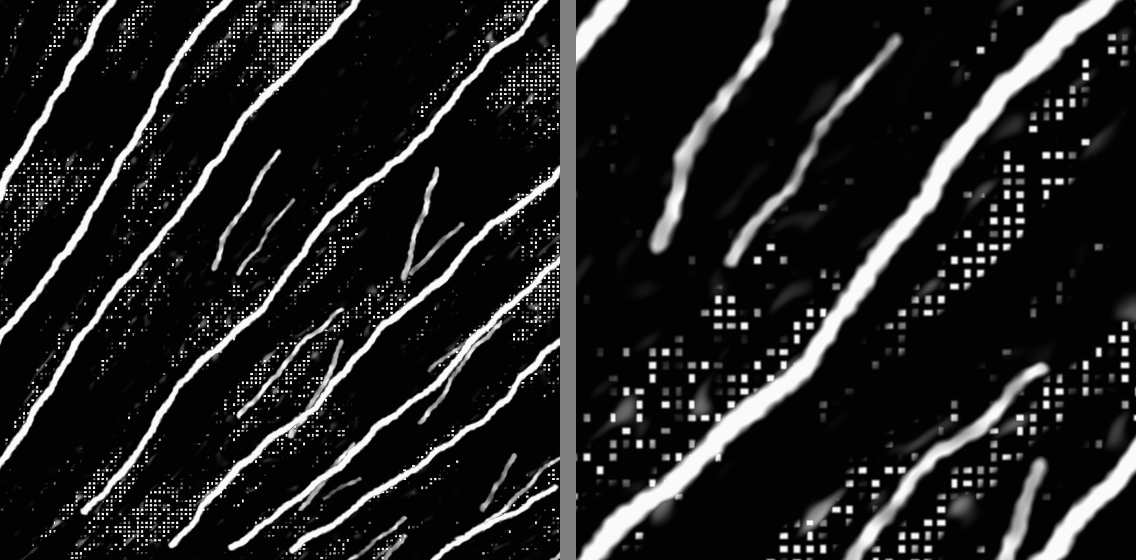
Left: the whole. Right: its middle third, enlarged.
Give the GLSL for this texture, as a Shadertoy shader.

```glsl
// Bright, ragged ridges on black that fan out from a distant lower-left point.
// Long and short ridges are wobbling capsules placed by loops; between them a
// lattice of fine dots and grey smudges follows streaks of gradient noise.

const vec2 FAN_ORIGIN = vec2(-1.2, -1.4);
const float FAN_RADIUS = 2.6;
const float LATTICE = 128.0;      // dot cells across the canvas
const float QUIET_LANE = 2.294;   // fan coordinate of the empty band
const vec3 BLACK = vec3(0.008);
const vec3 WHITE = vec3(0.98);

float hash(vec2 p) {
    p = fract(p * vec2(0.1031, 0.1137));
    p += dot(p, p.yx + 33.33);
    return fract((p.x + p.y) * p.x * 17.3);
}

float cornerSlope(vec2 corner, vec2 offset) {
    float a = 6.2832 * hash(corner);
    return dot(vec2(cos(a), sin(a)), offset);
}

float gradientNoise(vec2 p) {
    vec2 i = floor(p), f = fract(p);
    vec2 u = f * f * f * (f * (f * 6.0 - 15.0) + 10.0);
    vec2 e = vec2(1.0, 0.0);
    float low = mix(cornerSlope(i, f), cornerSlope(i + e, f - e), u.x);
    float high = mix(cornerSlope(i + e.yx, f - e.yx), cornerSlope(i + 1.0, f - 1.0), u.x);
    return mix(low, high, u.y);
}

// Ridge through foot, running from span.x to span.y along its heading
float ridge(vec2 p, vec2 foot, float heading, vec2 span, float halfWidth, float seed) {
    vec2 dir = vec2(cos(heading), sin(heading));
    vec2 q = p - foot;
    float along = dot(q, dir);
    float across = dot(q, vec2(-dir.y, dir.x));
    across += 0.035 * gradientNoise(vec2(along * 4.0 + 20.0, seed));
    across += 0.009 * gradientNoise(vec2(along * 22.0 + 50.0, seed));
    float beyond = max(max(span.x - along, along - span.y), 0.0);
    float swell = 1.0 + 0.35 * gradientNoise(vec2(along * 14.0 + 80.0, seed));
    float ragged = 0.0025 * gradientNoise(p * 110.0 + seed);
    float d = length(vec2(across, beyond)) - halfWidth * swell + ragged;
    return 1.0 - smoothstep(-0.0025, 0.0025, d);
}

float headingAt(vec2 p) {
    vec2 d = p - FAN_ORIGIN;
    return atan(d.y, d.x);
}

// Long ridges, spaced along the falling diagonal
float longRidges(vec2 p) {
    float light = 0.0;
    for (int n = 0; n < 8; n++) {
        float i = float(n);
        float x = 0.1 + 0.115 * i + 0.06 * sin(0.45 * i) + 0.025 * cos(1.6 * i);
        vec2 foot = vec2(x, 1.0 - x);
        vec2 span = vec2(0.07 * i - 0.75, 0.75 - 0.22 * max(i - 4.0, 0.0));
        float halfWidth = 0.0068 - 0.0002 * i;
        light = max(light, ridge(p, foot, headingAt(foot), span, halfWidth, i * 7.0 + 3.37));
    }
    return light;
}

// Short, thinner side ridges, mostly at the lower right
float shortRidges(vec2 p) {
    float light = 0.0;
    for (int n = 0; n < 15; n++) {
        float i = float(n) + 1.0;
        float pickX = fract(i * 0.618), pickY = fract(i * 0.755);
        float pickTurn = fract(i * 0.437), pickSize = fract(i * 0.293);
        vec2 foot = vec2(mix(0.42, 1.0, pickX), 0.85 * pow(pickY, 1.5));
        float heading = headingAt(foot) + mix(-0.15, 0.4, pickTurn);
        float reach = mix(0.03, 0.14, pickSize);
        float body = ridge(p, foot, heading, vec2(-reach, reach),
                           mix(0.003, 0.0048, pickTurn), i * 11.0 + 0.41);
        float breaks = 0.8 + 0.7 * gradientNoise(p * 45.0 + i);
        light = max(light, body * clamp(breaks * mix(0.7, 1.15, pickSize), 0.0, 1.0));
    }
    return light;
}

// How strongly the streaks between ridges show, in fan coordinates
float streakDensity(vec2 fan) {
    float streak = gradientNoise(fan * vec2(28.0, 4.0));
    float patches = gradientNoise(fan * 4.5 + 9.3);
    float lane = (fan.x - QUIET_LANE) / 0.065;
    return smoothstep(-0.12, 0.6, streak + 0.6 * patches) * (1.0 - 0.9 * exp(-lane * lane));
}

// Lattice of small upright or flat marks, lit where density is high
float latticeDots(vec2 p, float density) {
    vec2 cell = floor(p * LATTICE);
    vec2 f = abs(fract(p * LATTICE) - 0.5);
    float pick = hash(cell + 5.0);
    float stretch = hash(cell + 71.0);
    vec2 size = mix(vec2(0.2, 0.34), vec2(0.34, 0.2), stretch);
    vec2 mask = 1.0 - smoothstep(size - 0.14, size + 0.14, f);
    return mask.x * mask.y * smoothstep(1.0 - density, 1.4 - density, pick);
}

float smudges(vec2 fan, float density) {
    float spot = gradientNoise(fan * vec2(65.0, 32.0) + 4.7);
    return 0.75 * density * smoothstep(0.22, 0.6, spot);
}

void mainImage(out vec4 fragColor, in vec2 fragCoord) {
    vec2 p = fragCoord / iResolution.xy;
    vec2 fan = vec2(headingAt(p) * FAN_RADIUS, length(p - FAN_ORIGIN));
    float density = streakDensity(fan);
    float light = max(latticeDots(p, density), smudges(fan, density));
    light = max(light, max(longRidges(p), shortRidges(p)));
    fragColor = vec4(mix(BLACK, WHITE, light), 1.0);
}
```
